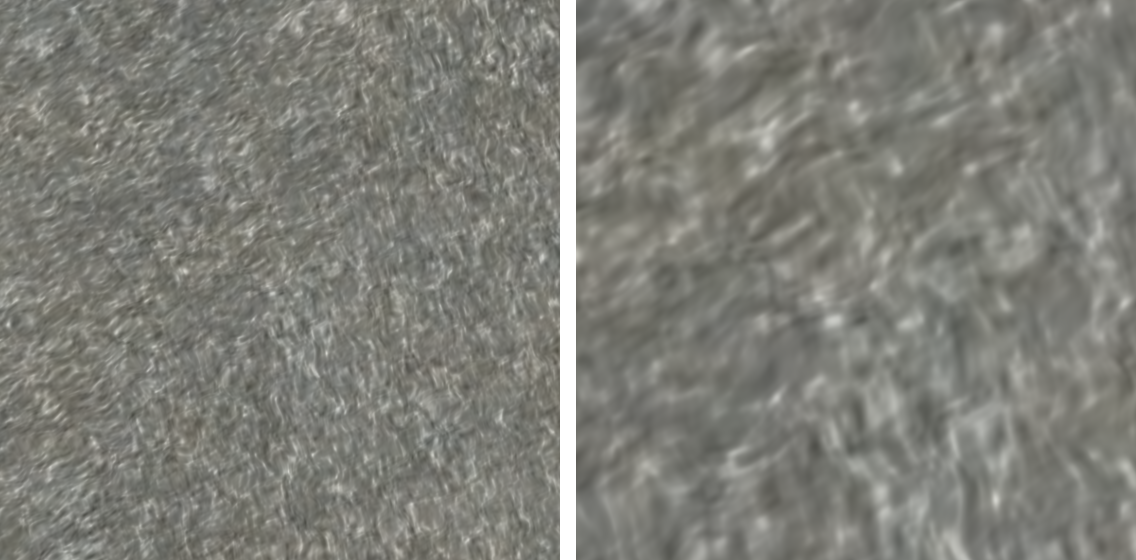
Left: the whole. Right: its middle third, enlarged.
This texture is drawn by a Shadertoy shader. Its source:

```glsl
// Worn grey woven cloth: short soft fibres over faint slanted warp and weft bands.

float hash(vec2 cell) {
    return fract(sin(dot(cell, vec2(127.1, 311.7))) * 43758.5453);
}

// Smooth value noise, centred on zero
float noise(vec2 p) {
    vec2 i = floor(p), f = fract(p);
    f = f * f * (3.0 - 2.0 * f);
    float low = mix(hash(i), hash(i + vec2(1, 0)), f.x);
    float high = mix(hash(i + vec2(0, 1)), hash(i + vec2(1, 1)), f.x);
    return mix(low, high, f.y) - 0.5;
}

// Elongated grains lying along the given angle
float fibres(vec2 p, float angle, float seed) {
    vec2 along = vec2(cos(angle), sin(angle));
    vec2 q = vec2(dot(p, along), dot(p, vec2(-along.y, along.x)));
    float coarse = noise(q * vec2(58.0, 128.0) + seed);
    float fine = noise(q * vec2(105.0, 215.0) + seed + 37.0);
    return coarse + 0.55 * fine;
}

void mainImage(out vec4 fragColor, in vec2 fragCoord) {
    vec2 p = fragCoord / iResolution.y;

    // Gently bent thread coordinates: x runs across the warp, y across the weft
    vec2 bend = vec2(noise(p * 4.0 + 5.0), noise(p * 4.0 + 19.0)) * 0.025;
    vec2 thread = vec2(p.x + 0.16 * p.y, p.y - 0.2 * p.x) + bend;

    // Fibres lean over in the upper left and stand upright elsewhere
    vec2 wobble = vec2(noise(p * 32.0 + 3.0), noise(p * 32.0 + 71.0)) * 0.011;
    vec2 q = p + wobble;
    float lean = smoothstep(0.2, -0.16, p.x - 0.2 - 0.42 * p.y + 0.3 * noise(p * 7.0));
    lean = mix(0.2, 0.92, lean);
    float grain = sqrt(lean) * fibres(q, 0.62, 11.0)
                + sqrt(1.0 - lean) * fibres(q, 1.75, 53.0);

    // Clusters of raised nap, dark warp streaks and weft creases
    float nap = noise(thread * vec2(24.0, 19.0) + 8.0);
    float warp = noise(thread * vec2(27.0, 3.5) + 23.0);
    float weft = noise(thread.yx * vec2(21.0, 2.5) + 41.0);
    float cloud = noise(p * 3.5 + 61.0);

    float light = 0.478 + 0.03 * nap + 0.055 * warp + 0.042 * weft + 0.03 * cloud;
    light += grain * (0.185 + 0.13 * nap + 0.07 * warp);
    light += 0.25 * max(grain, 0.0) * max(grain, 0.0);
    light -= 0.03 * smoothstep(0.82, 1.0, p.x) * smoothstep(0.55, 0.95, p.y);

    // Warm and cool blotches over an olive grey
    float warmth = noise(p * 9.0 + 90.0) + 0.7 * noise(p * 38.0 + 14.0);
    float green = noise(p * 26.0 + 33.0);
    vec3 tint = vec3(0.004, 0.004, -0.024);
    tint += warmth * vec3(0.014, 0.0, -0.018) + green * vec3(-0.005, 0.006, -0.005);

    fragColor = vec4(clamp(light + tint, 0.0, 1.0), 1.0);
}
```
